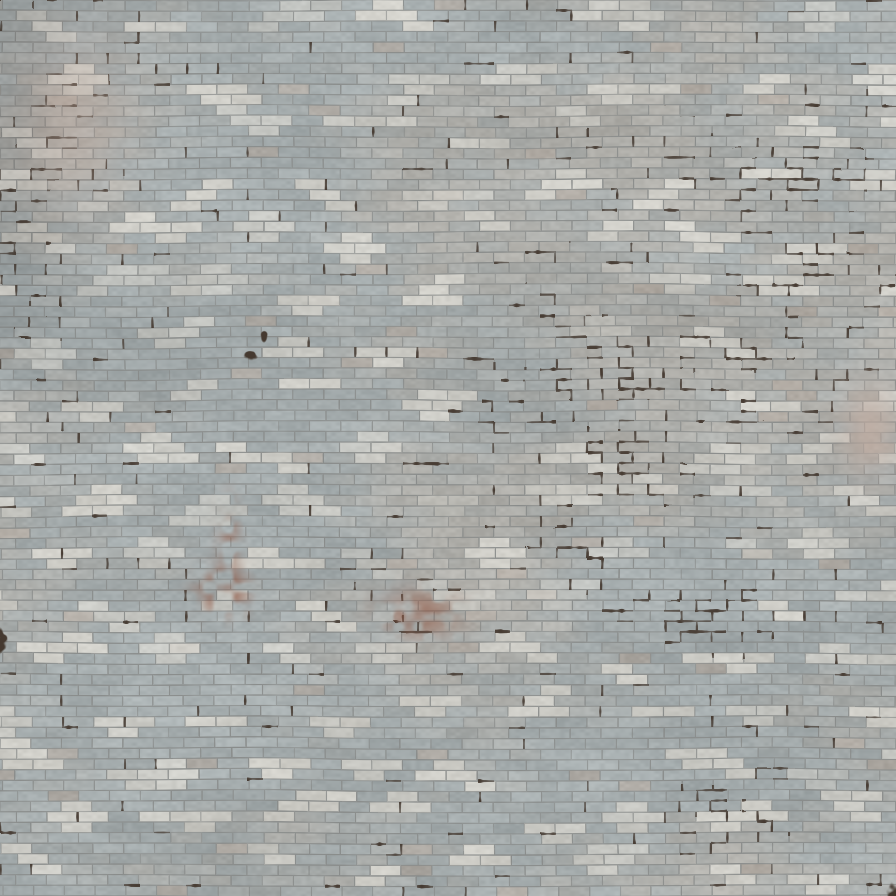
A Shadertoy shader for this texture:

```glsl
// Weathered wall of small pale blue-grey bricks in running bond, 29 across and 85 down.
// Jittered cells scatter clusters of off-white bricks; noise and soft patches
// add grime, opened joints, rust stains and chips.

const vec2 BRICKS = vec2(29.0, 85.0);
const vec2 CELL = vec2(3.625, 5.0);      // bricks per cluster cell
const float JOINT = 0.00075;             // half width of a sound joint

const vec3 COOL = vec3(0.645, 0.675, 0.680);
const vec3 WARM = vec3(0.700, 0.695, 0.675);
const vec3 TAN = vec3(0.700, 0.665, 0.630);
const vec3 PALE = vec3(0.815, 0.810, 0.785);
const vec3 MORTAR = vec3(0.535, 0.545, 0.540);
const vec3 CRACK = vec3(0.270, 0.225, 0.190);
const vec3 RUST = vec3(0.560, 0.330, 0.250);
const vec3 PINK = vec3(0.780, 0.680, 0.630);

float hash(vec2 p) {
    return fract(sin(dot(p, vec2(127.1, 311.7))) * 43758.5453);
}

float noise(vec2 p) {
    vec2 i = floor(p), f = fract(p);
    f = f * f * (3.0 - 2.0 * f);
    return mix(mix(hash(i), hash(i + vec2(1, 0)), f.x),
               mix(hash(i + vec2(0, 1)), hash(i + vec2(1, 1)), f.x), f.y);
}

float fbm(vec2 p) {
    float sum = 0.0, amp = 0.5;
    for (int i = 0; i < 4; i++) {
        sum += amp * noise(p);
        p = p * 2.03 + 17.3;
        amp *= 0.5;
    }
    return sum / 0.9375;
}

// Soft elliptical patch, 1 at its centre
float patchAt(vec2 p, vec2 centre, vec2 radius) {
    vec2 d = (p - centre) / radius;
    return exp(-dot(d, d));
}

// Antialiased coverage of a line of the given half width
float line(float dist, float halfWidth, float px) {
    return 1.0 - smoothstep(halfWidth - 0.5 * px, halfWidth + 0.5 * px, dist);
}

// Strength of the pale cluster covering a brick; centreX is in brick widths
float paleCluster(float centreX, float row) {
    float band = floor(row / CELL.y);
    float x = centreX / CELL.x + 0.5 * mod(band, 2.0) + 0.3 * hash(vec2(band, 4.0));
    vec2 cell = vec2(floor(x), band);
    float middle = 1.0 + floor(3.0 * hash(cell + 11.0));
    float dy = mod(row, CELL.y) - middle;
    float slant = (hash(cell + 23.0) - 0.5) * 1.2;
    float dx = (fract(x) - 0.5) * CELL.x - (hash(cell + 31.0) - 0.5) * 1.2 - slant * dy;
    float r = hash(cell * 3.1 + vec2(dy, 7.0));
    float halfLength = dy == 0.0 ? mix(0.65, 1.2, r) : mix(0.3, 0.8, r);
    float kept = dy == 0.0 ? 1.0 : step(0.25, hash(cell + vec2(dy * 5.0, 43.0)));
    float present = step(0.12, hash(cell + 53.0)) * mix(0.5, 1.0, sqrt(hash(cell + 61.0)));
    return present * kept * step(abs(dy), 1.5) * step(abs(dx), halfLength);
}

// Likelihood that joints have opened
float damage(vec2 p) {
    float d = 0.75 * patchAt(p, vec2(0.83, 0.64), vec2(0.18, 0.10));
    d += 0.65 * patchAt(p, vec2(0.68, 0.49), vec2(0.09, 0.12));
    d += 0.85 * patchAt(p, vec2(0.80, 0.10), vec2(0.10, 0.04));
    d += 0.80 * patchAt(p, vec2(0.79, 0.31), vec2(0.07, 0.03));
    d += 0.50 * patchAt(p, vec2(0.90, 0.81), vec2(0.14, 0.05));
    d += 0.45 * patchAt(p, vec2(0.05, 0.82), vec2(0.06, 0.22));
    d += 0.90 * patchAt(p, vec2(0.47, 0.32), vec2(0.045, 0.025));
    d += 0.90 * patchAt(p, vec2(0.84, 0.676), vec2(0.15, 0.006));
    return 0.035 + d * smoothstep(0.2, 0.7, noise(p * vec2(14.0, 28.0)));
}

void mainImage(out vec4 fragColor, in vec2 fragCoord) {
    vec2 p = fragCoord / iResolution.xy;
    float px = 1.0 / iResolution.y;

    // Brick grid with slightly uneven courses
    vec2 wall = p + 0.003 * (vec2(noise(p * 9.0), noise(p * 7.0 + 40.0)) - 0.5);
    vec2 g = wall * BRICKS;
    float row = floor(g.y), shift = 0.5 * mod(row, 2.0);
    float u = g.x - shift + 0.12 * (hash(vec2(row, 3.0)) - 0.5);
    vec2 id = vec2(floor(u), row);

    // Brick faces
    float age = fbm(p * vec2(4.0, 6.0) + 3.0);
    vec3 col = mix(COOL, WARM, smoothstep(0.3, 0.75, age + 0.25 * (hash(id) - 0.5)));
    col = mix(col, TAN, 0.7 * step(0.96, hash(id + 71.0)));
    col = mix(col, PALE, paleCluster(id.x + 0.5 + shift, row));
    col += 0.06 * (hash(id + 83.0) - 0.5) + 0.05 * (noise(p * vec2(180.0, 260.0)) - 0.5);
    col += 0.08 * (fbm(p * vec2(5.0, 14.0) + 90.0) - 0.5);

    // Joints, some opened into dark cracks
    float bed = floor(g.y + 0.5), head = floor(u + 0.5);
    float bedDist = abs(g.y - bed) / BRICKS.y, headDist = abs(u - head) / BRICKS.x;
    float wear = damage(p), rough = noise(p * 170.0);
    float bedOpen = step(hash(vec2(floor(g.x * 2.0), bed + 200.0)), wear * 0.6);
    float headOpen = step(hash(vec2(head, row + 400.0)), wear * 0.8 + 0.04);
    float joint = max(line(bedDist, JOINT, px), line(headDist, JOINT, px));
    col = mix(col, MORTAR, joint * mix(0.5, 1.0, noise(p * 45.0)));
    float crack = max(bedOpen * line(bedDist, JOINT + 0.0016 * rough * rough, px),
                      headOpen * line(headDist, JOINT + 0.0008 * rough, px));
    col = mix(col, CRACK, crack * mix(0.45, 1.0, rough));

    // Rust and faint pink stains
    float rust = patchAt(p, vec2(0.247, 0.34), vec2(0.025, 0.022))
               + 0.5 * patchAt(p, vec2(0.255, 0.40), vec2(0.012, 0.04))
               + 0.6 * patchAt(p, vec2(0.468, 0.315), vec2(0.04, 0.025));
    col = mix(col, RUST, min(rust * smoothstep(0.25, 0.75, noise(p * 90.0)), 0.85));
    float pink = patchAt(p, vec2(0.97, 0.52), vec2(0.03, 0.05))
               + 0.6 * patchAt(p, vec2(0.08, 0.87), vec2(0.06, 0.09));
    col = mix(col, PINK, 0.55 * pink);

    // Chips and edge grime
    float chip = patchAt(p, vec2(0.28, 0.603), vec2(0.008, 0.006))
               + patchAt(p, vec2(0.295, 0.624), vec2(0.005, 0.007))
               + patchAt(p, vec2(0.0, 0.285), vec2(0.009, 0.014))
               + patchAt(p, vec2(1.0, 0.0), vec2(0.012, 0.016));
    col = mix(col, CRACK, smoothstep(0.35, 0.65, chip * (0.6 + 0.7 * rough)));
    col *= 1.0 - 0.12 * patchAt(p, vec2(0.0, 0.85), vec2(0.08, 0.2));

    fragColor = vec4(clamp(col, 0.0, 1.0), 1.0);
}
```
